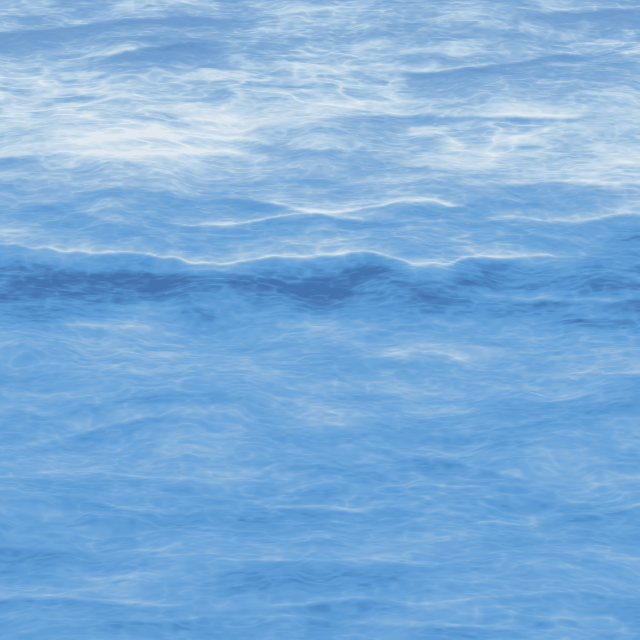
Write a WebGL 1 fragment shader that draws this texture.

```glsl
precision highp float;
// Open blue sea with wind ripples, swell faces and thin foam, paling towards the top.
uniform vec2 u_resolution;

float hash(vec2 cell) {
  vec3 h = fract(cell.xyx * 0.1031);
  h += dot(h, h.yzx + 33.33);
  return fract((h.x + h.y) * h.z);
}

float noise(vec2 pos) {
  vec2 cell = floor(pos);
  vec2 f = pos - cell;
  f = f * f * f * (f * (f * 6.0 - 15.0) + 10.0);
  float low = mix(hash(cell), hash(cell + vec2(1.0, 0.0)), f.x);
  float high = mix(hash(cell + vec2(0.0, 1.0)), hash(cell + vec2(1.0, 1.0)), f.x);
  return mix(low, high, f.y);
}

float fbm(vec2 pos) {
  float sum = 0.0;
  float weight = 0.5;
  for (int i = 0; i < 4; i++) {
    sum += weight * noise(pos);
    pos = mat2(1.0, 0.10, -0.03, 1.0) * pos * 2.03 + vec2(17.3, 9.1);
    weight *= 0.55;
  }
  return sum;
}

// Thin bright filaments along the middle level of the noise.
float filaments(vec2 pos, float sharpness) {
  float n = 0.65 * noise(pos) + 0.35 * noise(pos * 2.1 + 31.7);
  return pow(1.0 - min(abs(2.0 * n - 1.0), 1.0), sharpness);
}

// Crest height offset across the canvas, about zero.
float crestShape(float x, float seed) {
  return noise(vec2(x * 3.2, seed)) - 0.5
       + 0.30 * (noise(vec2(x * 9.0, seed + 5.7)) - 0.5)
       + 0.07 * (noise(vec2(x * 40.0, seed + 11.3)) - 0.5);
}

vec3 seaColor(float light) {
  vec3 c = mix(vec3(0.27, 0.46, 0.69), vec3(0.35, 0.60, 0.83), clamp(light / 0.2, 0.0, 1.0));
  c = mix(c, vec3(0.44, 0.66, 0.86), clamp((light - 0.2) / 0.2, 0.0, 1.0));
  c = mix(c, vec3(0.58, 0.73, 0.87), clamp((light - 0.4) / 0.2, 0.0, 1.0));
  c = mix(c, vec3(0.73, 0.83, 0.91), clamp((light - 0.6) / 0.2, 0.0, 1.0));
  return mix(c, vec3(0.87, 0.91, 0.94), clamp((light - 0.8) / 0.25, 0.0, 1.0));
}

void main() {
  vec2 uv = gl_FragCoord.xy / u_resolution;
  float x = uv.x;
  float y = uv.y;

  // Ripples shrink with distance and bend with the water surface.
  vec2 sea = vec2((x - 0.5) * (1.0 + 0.5 * y) + 3.0, y * (1.0 + 0.35 * y));
  sea.y += 0.035 * (noise(sea * vec2(5.0, 9.0)) - 0.5)
         + 0.012 * (noise(sea * vec2(16.0, 30.0)) - 0.5);

  // Broad daylight: deep blue near, a pale sheen far off.
  float sheen = exp(-pow((y - 0.80) / 0.115, 2.0));
  float light = 0.24 + 0.10 * smoothstep(0.1, 0.45, y)
              + 0.35 * sheen + 0.15 * smoothstep(0.82, 1.0, y);

  // Soft patches, ripples and grain.
  light += 0.34 * (fbm(sea * vec2(3.0, 13.0)) - 0.46);
  light += (0.24 + 0.22 * y) * (fbm(sea * vec2(9.0, 48.0) + 40.0) - 0.46);
  light += 0.10 * (noise(sea * vec2(75.0, 230.0)) - 0.5);

  // Wind streaks gather in patches.
  float patches = smoothstep(0.35, 0.75, noise(sea * vec2(3.0, 8.0) + 70.0));
  light += (0.16 + 0.12 * sheen) * patches * filaments(sea * vec2(9.0, 42.0) + 12.0, 6.0);
  light += 0.10 * filaments(sea * vec2(18.0, 80.0) + 90.0, 5.0);

  // Scattered waves: a crisp crest, a dark face fading down, broken foam on top.
  for (int i = 0; i < 18; i++) {
    float id = float(i);
    float seed = id * 13.7 + 2.5;
    float height = (id + 0.7 * hash(vec2(id, 4.0))) / 17.0;
    float drop = height + 0.055 * crestShape(x, seed) - y;
    float extent = smoothstep(0.45, 0.75, noise(vec2(x * 4.0 + 8.0, seed + 40.0)));
    float face = smoothstep(-0.002, 0.006, drop) * exp(-max(drop, 0.0) / 0.022);
    light -= (0.15 + 0.22 * smoothstep(0.55, 0.9, y)) * extent * face;
    float broken = smoothstep(0.40, 0.75, noise(vec2(x * 6.0, seed + 60.0)));
    float foam = exp(-abs(drop + 0.003) / 0.0035) + 0.35 * exp(-abs(drop + 0.012) / 0.011);
    light += (0.14 + 0.12 * smoothstep(0.35, 0.75, y)) * broken * foam;
  }

  // One large swell across the middle, with foam along its upper edges.
  float swell = 0.585 + 0.065 * crestShape(x, 301.5) - y;
  float swellFace = smoothstep(-0.012, 0.025, swell) * (1.0 - smoothstep(0.025, 0.125, swell));
  light -= 0.30 * swellFace;
  for (int i = 0; i < 2; i++) {
    float id = float(i);
    float rise = y - 0.60 - 0.055 * id - 0.075 * crestShape(x, 301.5 + 0.6 * id);
    float broken = smoothstep(0.30, 0.65, noise(vec2(x * 5.0 + 3.0, 220.0 + id * 7.3)));
    light += 0.38 * broken * exp(-abs(rise) / 0.0035);
    light += 0.13 * broken * exp(-abs(rise - 0.008) / 0.012);
    light -= 0.14 * smoothstep(0.002, -0.006, rise) * exp(min(rise, 0.0) / 0.025);
  }

  // Distant troughs turn grey in the haze.
  vec3 color = seaColor(light);
  float haze = 0.55 * smoothstep(0.55, 1.0, y) * (1.0 - smoothstep(0.3, 0.75, light));
  color = mix(color, vec3(0.48, 0.61, 0.78), haze);
  gl_FragColor = vec4(color, 1.0);
}
```
